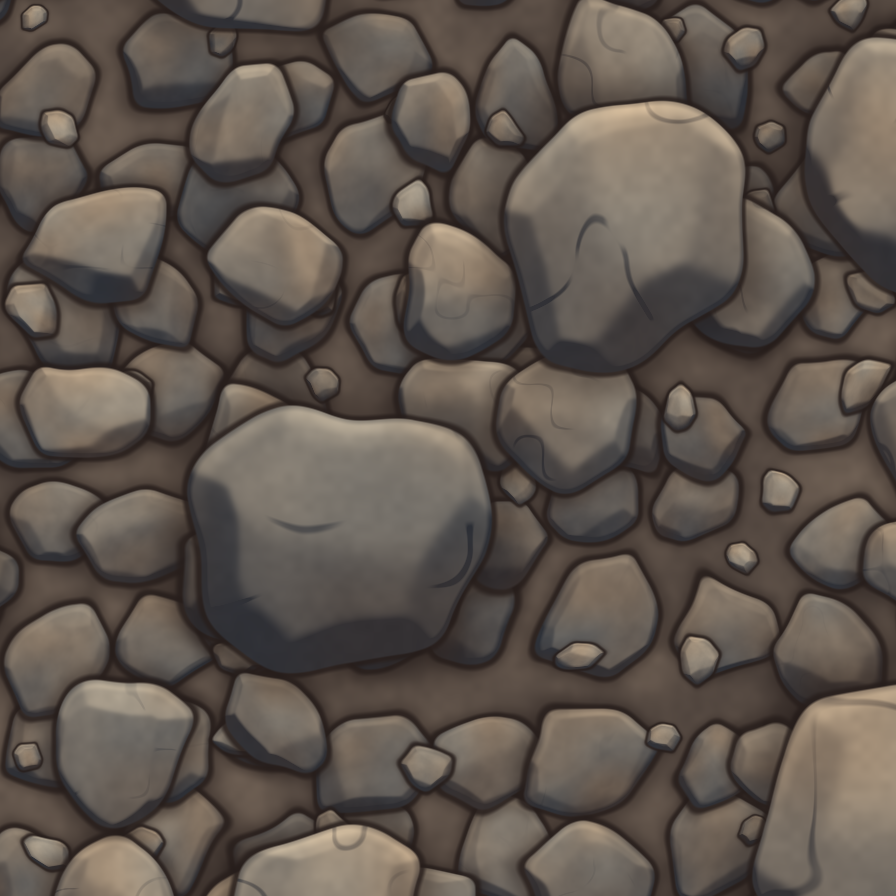
This texture is drawn by a Shadertoy shader. Its source:

```glsl
float hash(vec2 p) {
    vec3 q = fract(p.xyx * vec3(0.1031, 0.1030, 0.0973));
    q += dot(q, q.yzx + 33.33);
    return fract((q.x + q.y) * q.z);
}

float noise(vec2 p) {
    vec2 cell = floor(p), f = fract(p);
    f = f * f * (3.0 - 2.0 * f);
    return mix(mix(hash(cell), hash(cell + vec2(1, 0)), f.x),
               mix(hash(cell + vec2(0, 1)), hash(cell + vec2(1, 1)), f.x), f.y);
}

float fbm(vec2 p) {
    float sum = 0.0, gain = 0.55;
    for (int i = 0; i < 4; i++) {
        sum += gain * noise(p);
        p = mat2(1.6, 1.2, -1.2, 1.6) * p + 7.3;
        gain *= 0.5;
    }
    return sum;
}

float smoothMax(float a, float b, float k) {
    float h = max(k - abs(a - b), 0.0);
    return max(a, b) + h * h / (4.0 * k);
}

// Adds one facet; the lowest plane dominates the blended normal
void addFacet(float height, vec3 normal, float tint, inout vec4 sum, inout float total) {
    float weight = exp(-38.0 * clamp(height, -0.5, 1.2));
    sum += weight * vec4(normalize(normal), tint);
    total += weight;
}

// A faceted stone of unit radius at q, with its real size on the canvas
void drawStone(vec2 q, float size, float id, float tone, float contrast, inout vec3 color) {
    float outline = -1.0, total = 0.0;
    vec4 facets = vec4(0);

    // Side planes shape both the outline and the bevels
    for (int i = 0; i < 7; i++) {
        vec2 key = vec2(id * 613.0, float(i) * 5.0);
        float angle = (float(i) + 0.6 * hash(key)) * 6.2832 / 7.0 + id * 40.0;
        vec2 dir = vec2(cos(angle), sin(angle));
        float inset = 0.84 + 0.24 * hash(key + 1.7) - dot(q, dir);
        float slope = mix(0.7, 2.6, hash(key + 3.1));
        outline = smoothMax(outline, -inset, 0.22);
        addFacet(inset * slope, vec3(dir * min(slope, 1.5), 1), hash(key + 4.3), facets, total);
    }

    // Two or three broad, tilted top faces
    for (int i = 0; i < 3; i++) {
        vec2 key = vec2(id * 419.0, float(i) * 9.0 + 60.0);
        vec2 tilt = 0.55 * (vec2(hash(key), hash(key + 2.3)) - 0.5);
        addFacet(0.42 + 0.12 * hash(key + 5.1) - dot(q, tilt), vec3(tilt, 1), hash(key + 6.7), facets, total);
    }
    facets /= total;

    // Contact shadow and dark seam around the stone
    float d = outline * size;
    float seam = min(0.009, size * 0.22);
    vec3 seamColor = vec3(0.15, 0.115, 0.105);
    float drop = 1.0 - smoothstep(0.0, 0.5, outline);
    color = mix(color, seamColor, 0.42 * drop * drop);
    color = mix(color, seamColor, 0.8 * (1.0 - smoothstep(seam * 0.3, seam, d)));

    // Light from above, rim light and brushed variation
    float light = dot(facets.xyz, normalize(vec3(0.12, 0.68, 0.72)));
    float shade = 0.51 + (light - 0.68) * contrast + tone;
    shade += 0.13 * (facets.w - 0.5) + 0.09 * q.y;
    shade += 0.15 * (fbm(q * 2.2 + id * 71.0) - 0.5);
    shade += 0.2 * smoothstep(-0.16, -0.05, outline) * clamp(q.y, 0.0, 1.0);
    shade -= 0.28 * smoothstep(-0.008, 0.0, d);

    // Broken cracks on the larger stones
    float vein = abs(noise(q * 1.5 + id * 97.0) - 0.5);
    float crack = 1.0 - smoothstep(0.006, 0.03, vein);
    crack *= smoothstep(0.42, 0.6, noise(q * 2.0 + id * 53.0 + 9.0));
    shade -= 0.3 * crack * smoothstep(0.06, 0.11, size);

    shade = clamp(shade, 0.0, 1.1);
    vec3 stone = mix(vec3(0.20, 0.19, 0.20), vec3(0.75, 0.675, 0.575), shade);
    float warmth = noise(q * 1.3 + id * 31.0) - 0.5;
    stone += warmth * vec3(0.05, 0.0, -0.04);
    float aa = max(0.0015, 0.75 / iResolution.y);
    color = mix(color, stone, 1.0 - smoothstep(-aa, aa, d));
}

// Jittered grid of stones; radii are fractions of a cell
void stoneLayer(vec2 uv, float scale, float keep, vec2 radii, float tone, float contrast, float seed, inout vec3 color) {
    vec2 p = uv * scale + seed * vec2(0.37, 0.73);
    for (int y = -1; y <= 1; y++)
    for (int x = -1; x <= 1; x++) {
        vec2 cell = floor(p) + vec2(x, y);
        vec2 key = cell + seed * 17.0;
        if (hash(key) > keep) continue;
        float id = hash(key + 41.3);
        vec2 center = cell + 0.5 + 0.42 * (vec2(hash(key + 11.1), hash(key + 23.7)) - 0.5);
        float radius = mix(radii.x, radii.y, hash(key + 5.9));
        float turn = 6.2832 * hash(key + 77.0);
        vec2 axis = vec2(cos(turn), sin(turn));
        vec2 q = (p - center) / radius;
        q += 0.18 * axis * dot(q, axis);
        if (length(q) > 2.4) continue;
        drawStone(q, radius / scale, id, tone + 0.2 * (hash(key + 8.8) - 0.5), contrast, color);
    }
}

void mainImage(out vec4 fragColor, in vec2 fragCoord) {
    vec2 uv = fragCoord / iResolution.y;

    // Gentle warp bends edges and facets by hand-painted amounts
    vec2 bent = uv + 0.022 * (vec2(noise(uv * 13.0), noise(uv * 13.0 + 50.0)) - 0.5);

    // Packed earth
    vec3 color = mix(vec3(0.27, 0.23, 0.21), vec3(0.45, 0.39, 0.34), fbm(uv * 11.0));

    // Buried stones, pebbles, cobbles, boulders
    stoneLayer(bent, 8.0, 0.95, vec2(0.38, 0.56), -0.12, 0.35, 3.0, color);
    stoneLayer(bent, 10.0, 0.4, vec2(0.14, 0.29), 0.13, 0.6, 8.0, color);
    stoneLayer(bent, 5.4, 0.72, vec2(0.30, 0.47), 0.0, 0.65, 5.0, color);
    stoneLayer(bent, 2.6, 0.72, vec2(0.30, 0.47), 0.03, 0.72, 2.0, color);

    // Fine painterly grain
    color *= 0.97 + 0.06 * noise(uv * 90.0);
    fragColor = vec4(color, 1.0);
}
```
